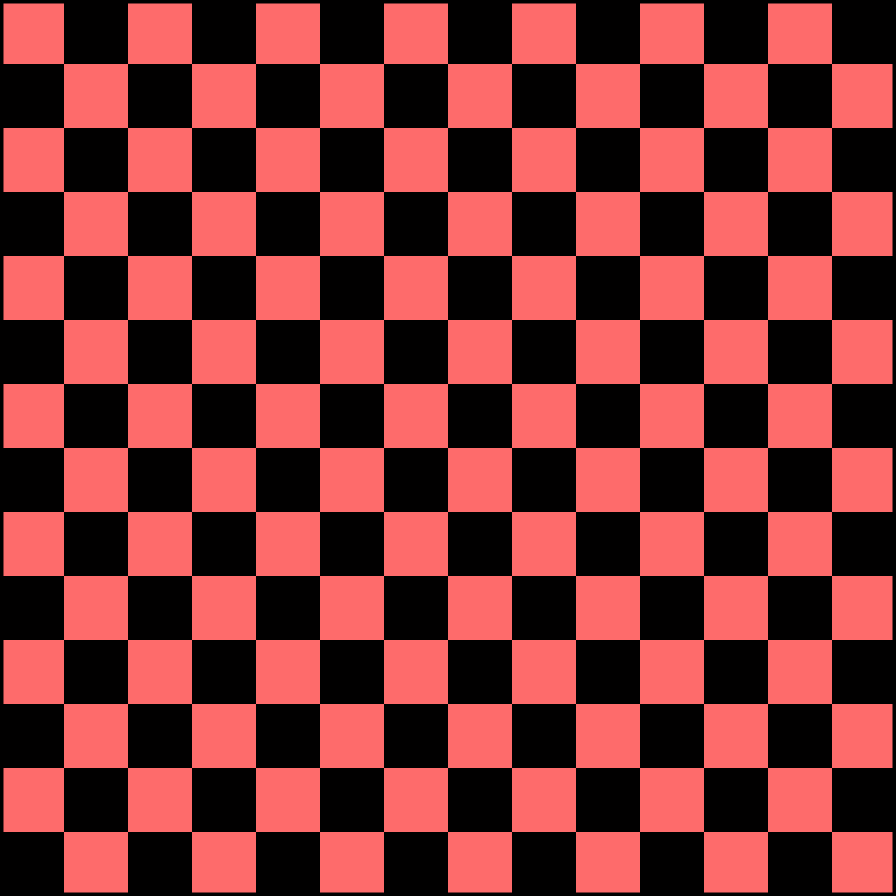
Reproduce this pattern procedurally as a WebGL 1 fragment shader.

```glsl
precision highp float;

uniform vec2 u_resolution;

const float PAIRS = 7.0;            // black and coral cell pairs per side
const float FRAME_WIDTH = 0.0039;   // black margin along each canvas edge
const vec3 BLACK = vec3(0.004, 0.0, 0.0);
const vec3 CORAL = vec3(0.996, 0.42, 0.42);

// Coverage of the positive side of a signed distance, softened over one pixel
vec2 coverage(vec2 signedDistance, vec2 pixel) {
  return clamp(signedDistance / pixel + 0.5, 0.0, 1.0);
}

// Signed distance to the nearest stripe edge on each axis, positive in even cells
vec2 stripeDistance(vec2 position, float pairs) {
  return (abs(fract(position * pairs - 0.25) - 0.5) - 0.25) / pairs;
}

// Exclusive or of the column and row stripes
float checker(vec2 position, float pairs, vec2 pixel) {
  vec2 stripe = coverage(stripeDistance(position, pairs), pixel);
  return mix(stripe.x, 1.0 - stripe.x, stripe.y);
}

// One inside the margin, zero on the frame
float insideFrame(vec2 position, float width, vec2 pixel) {
  vec2 edgeDistance = min(position, 1.0 - position);
  vec2 inside = coverage(edgeDistance - width, pixel);
  return inside.x * inside.y;
}

void main() {
  vec2 position = gl_FragCoord.xy / u_resolution;
  vec2 pixel = 1.0 / u_resolution;

  float coral = checker(position, PAIRS, pixel);
  coral *= insideFrame(position, FRAME_WIDTH, pixel);

  gl_FragColor = vec4(mix(BLACK, CORAL, coral), 1.0);
}
```
